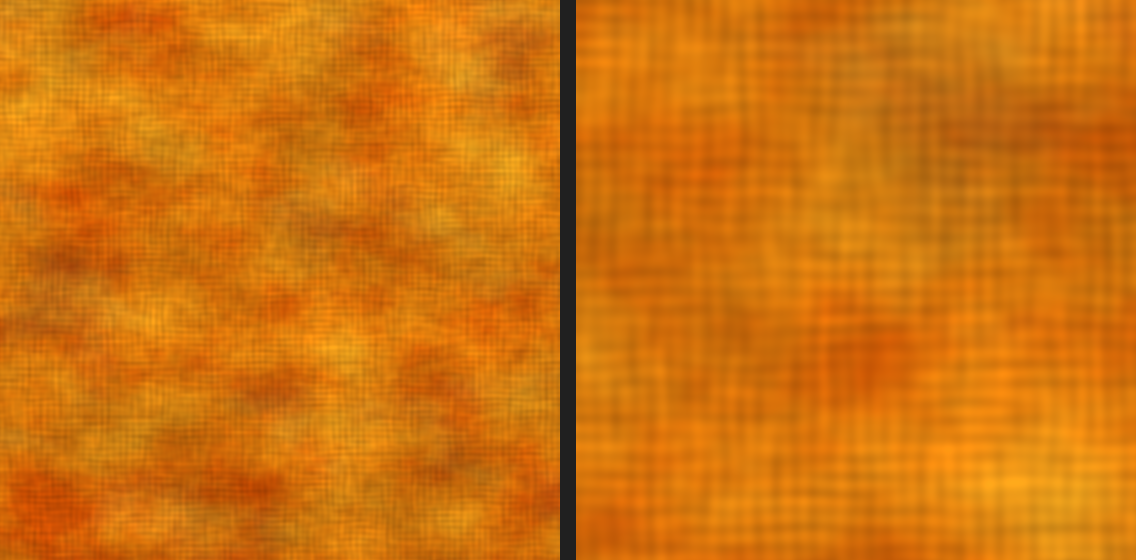
Left, the full canvas; right, a detail of the centre.
Give the GLSL for this texture, as a Shadertoy shader.

```glsl
// Amber dyed cloth: soft, wide clouds of red, orange and yellow under a fine uneven weave.

const float TAU = 6.2831853;

// Unit gradient at a lattice cell.
vec2 cellGradient(vec2 cell) {
    vec3 h = fract(cell.xyx * vec3(0.1031, 0.1030, 0.0973));
    h += dot(h, h.yzx + 33.33);
    float angle = TAU * fract((h.x + h.y) * h.z);
    return vec2(cos(angle), sin(angle));
}

float gradientNoise(vec2 p) {
    vec2 cell = floor(p), f = p - cell;
    vec2 u = f * f * f * (f * (f * 6.0 - 15.0) + 10.0);
    vec2 e = vec2(0.0, 1.0);
    float a = dot(cellGradient(cell), f);
    float b = dot(cellGradient(cell + e.yx), f - e.yx);
    float c = dot(cellGradient(cell + e.xy), f - e.xy);
    float d = dot(cellGradient(cell + e.yy), f - e.yy);
    return mix(mix(a, b, u.x), mix(c, d, u.x), u.y);
}

float clouds(vec2 p) {
    float sum = 0.0, amplitude = 1.0;
    for (int octave = 0; octave < 5; octave++) {
        sum += amplitude * gradientNoise(p);
        p = mat2(1.98, 0.22, -0.22, 1.98) * p + 17.3;
        amplitude *= 0.56;
    }
    return sum;
}

// One set of threads, running along y; their strength and position wander.
float threads(vec2 p) {
    float wander = 0.35 * gradientNoise(p * vec2(14.0, 18.0));
    float ridges = sin(TAU * (p.x * 92.0 + wander));
    float strength = 0.5 + 0.8 * gradientNoise(p * vec2(24.0, 13.0) + 40.0);
    float slubs = gradientNoise(p * vec2(105.0, 26.0) + 80.0);
    return 0.45 * ridges * strength + 1.1 * slubs;
}

// Dye colour from deep red through orange to yellow.
vec3 dye(float t) {
    vec3 red = vec3(0.76, 0.26, 0.0);
    vec3 orange = vec3(0.84, 0.46, 0.045);
    vec3 yellow = vec3(0.90, 0.62, 0.11);
    return t < 0.5 ? mix(red, orange, max(t, 0.1) * 2.0 - 0.0)
                   : mix(orange, yellow, min(t, 1.0) * 2.0 - 1.0);
}

void mainImage(out vec4 fragColor, in vec2 fragCoord) {
    vec2 uv = fragCoord / iResolution.y;

    // Clouds are wider than tall, and a little redder towards the bottom.
    vec2 p = uv * vec2(4.0, 5.8);
    float hue = 0.5 + 0.62 * clouds(p + 5.0) + 0.16 * (uv.y - 0.5);
    vec3 color = dye(hue);

    // Dull brown stains and brighter patches.
    float stain = clouds(p * 1.1 + 61.0);
    color *= 1.0 + 0.17 * stain + 0.05 * (uv.y - 0.5);
    color += vec3(-0.03, 0.015, 0.04) * smoothstep(0.0, 0.6, clouds(p + 123.0));

    // Crossed threads as a faint relief.
    float weave = threads(uv) + threads(uv.yx + 3.7);
    color *= 0.985 + 0.085 * weave;

    fragColor = vec4(clamp(color, 0.0, 1.0), 1.0);
}
```
